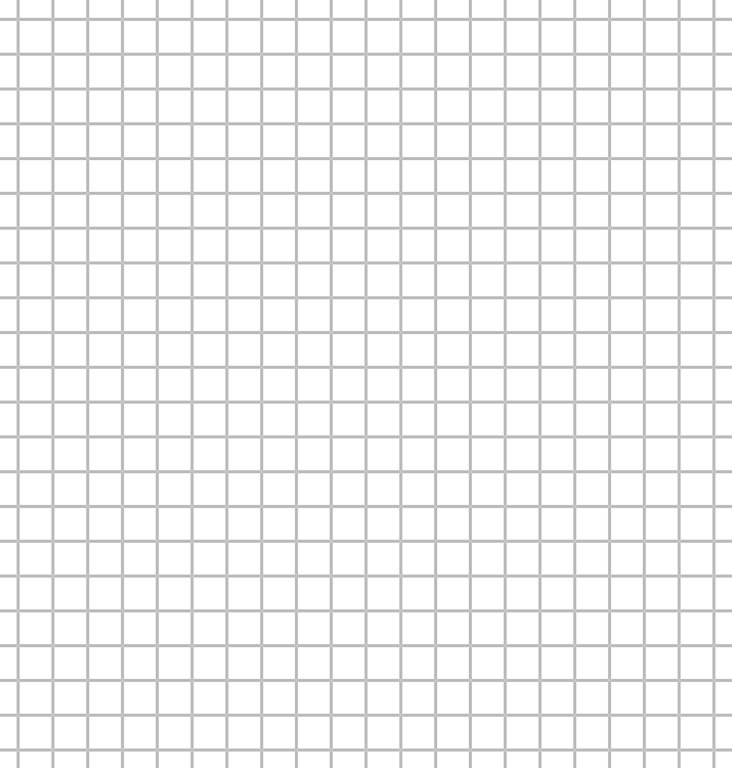
Reproduce this pattern procedurally as a WebGL 1 fragment shader.

```glsl
precision highp float;

uniform vec2 u_resolution;

// All lengths are fractions of the canvas height.
const float CELL = 0.0453;
const float LINE_WIDTH = 0.0039;
const vec2 FIRST_LINE = vec2(0.0236, 0.0234);

const vec3 PAPER = vec3(1.0);
const vec3 LINE_GREY = vec3(0.72);
const vec3 CROSSING_GREY = vec3(0.78);

// Distance to the nearest line of each direction: x vertical, y horizontal.
vec2 lineDistance(vec2 p, vec2 origin, float cell) {
  return abs(fract((p - origin) / cell + 0.5) - 0.5) * cell;
}

// Soft-edged coverage of a line of the given width.
vec2 lineCoverage(vec2 dist, float width, float pixel) {
  return clamp((0.5 * width - dist) / pixel + 0.5, 0.0, 1.0);
}

void main() {
  float pixel = 1.0 / u_resolution.y;
  vec2 p = gl_FragCoord.xy * pixel;

  vec2 dist = lineDistance(p, FIRST_LINE, CELL);
  vec2 ink = lineCoverage(dist, LINE_WIDTH, 1.2 * pixel);

  // Lines are slightly paler where they cross.
  vec3 grey = mix(LINE_GREY, CROSSING_GREY, ink.x * ink.y);
  vec3 color = mix(PAPER, grey, max(ink.x, ink.y));

  gl_FragColor = vec4(color, 1.0);
}
```
